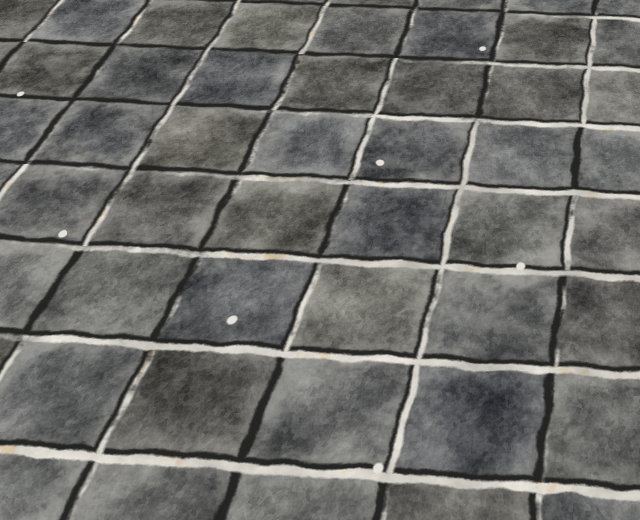
Give the GLSL for this texture, as a Shadertoy shader.

```glsl
#define CANVAS_SHAPE vec2(16.0 / 13.0, 1.0)
#define GAP_COLOR vec3(0.13, 0.13, 0.125)
#define MORTAR_COLOR vec3(0.90, 0.885, 0.85)
#define STONE_DARK vec3(0.325, 0.325, 0.325)
#define STONE_LIGHT vec3(0.445, 0.445, 0.425)
#define DUST_COLOR vec3(0.66, 0.655, 0.63)
#define GAP_HALF 0.032
#define MORTAR_HALF 0.036
#define WOBBLE 0.007
#define MOTTLE_AMOUNT 0.11
#define GRAIN_AMOUNT 0.13
#define SPECK_CHANCE 0.012

// Projects paving coordinates (one unit per tile) onto the canvas
const mat3 PAVING_TO_CANVAS = mat3(
    0.2736, -0.0204, -0.0092,
    0.1410,  0.2508,  0.1082,
    0.1843,  0.1266,  1.0);

float hash(vec2 p) {
    return fract(sin(dot(p, vec2(127.1, 311.7))) * 43758.5);
}

// Layered, warped sines, roughly -1 to 1
float mottle(vec2 p) {
    float sum = 0.0, amp = 0.65;
    for (int i = 0; i < 6; i++) {
        p = mat2(1.45, 1.1, -1.1, 1.45) * p + 1.7;
        vec2 wave = sin(p + 1.3 * sin(0.7 * p.yx + float(i)));
        sum += amp * wave.x * wave.y;
        amp *= 0.72;
    }
    return sum;
}

// Cellular noise: x = distance to the nearest point, y = its random value
vec2 cells(vec2 p) {
    vec2 cell = floor(p), nearest = vec2(9.0, 0.0);
    for (int y = -1; y <= 1; y++)
        for (int x = -1; x <= 1; x++) {
            vec2 id = cell + vec2(x, y);
            vec2 point = id + vec2(hash(id), hash(id + 37.0));
            float d = length(p - point);
            if (d < nearest.x) nearest = vec2(d, hash(id + 71.0));
        }
    return nearest;
}

// Soft-edged stripe of the given half width
float stripe(float d, float halfWidth, float blur) {
    return 1.0 - smoothstep(halfWidth - blur, halfWidth + blur, abs(d));
}

vec3 stoneColor(vec2 pos, vec2 id) {
    float cloud = mottle(pos * 1.7 + 9.0 * hash(id));
    float grain = cells(pos * vec2(30.0, 22.0)).y - 0.5;
    float fine = cells(pos * vec2(47.0, 36.0) + 5.0).x - 0.45;
    vec3 col = mix(STONE_DARK, STONE_LIGHT, hash(id + 3.0));
    col += MOTTLE_AMOUNT * cloud * vec3(1.0, 1.0, 0.96);
    col += GRAIN_AMOUNT * (0.6 * grain + 0.5 * fine);

    // Tint between cool and brownish stones
    col += (hash(id + 11.0) - 0.5) * vec3(0.025, 0.01, -0.025);

    // Pale dust creeping in from the rim
    vec2 fromCentre = abs(fract(pos) - 0.5) * 2.0;
    float rim = max(fromCentre.x, fromCentre.y) + 0.22 * cloud;
    float dust = smoothstep(0.5, 1.1, rim) * mix(0.25, 0.65, hash(id + 19.0));
    dust += 0.35 * smoothstep(0.45, 1.1, mottle(pos * 1.1 + 4.0));
    return mix(col, DUST_COLOR, clamp(dust, 0.0, 0.75));
}

void mainImage(out vec4 fragColor, in vec2 fragCoord) {
    // Canvas to paving plane
    vec2 canvas = fragCoord / iResolution.xy * CANVAS_SHAPE;
    vec3 plane = inverse(PAVING_TO_CANVAS) * vec3(canvas, 1.0);
    vec2 tile = plane.xy / plane.z;
    vec2 blur = fwidth(tile) * 0.9 + 0.006;
    vec2 pos = tile + WOBBLE * (sin(tile.yx * 5.3 + 1.0) + sin(tile.yx * 13.0 + tile));
    vec2 id = floor(pos), line = floor(pos + 0.5);
    vec2 d = pos - line;
    vec3 col = stoneColor(pos, id);

    // Dark gaps: cross joints cast their shadow above the mortar
    float ragged = 0.012 * mottle(pos * 5.0);
    float gapX = stripe(d.x, GAP_HALF + ragged, blur.x);
    float gapY = stripe(d.y - 0.028, GAP_HALF + ragged, blur.y);
    float grime = max(stripe(d.x, 0.03, 0.05), stripe(d.y - 0.03, 0.03, 0.05));
    col *= 1.0 - 0.22 * grime;
    col = mix(col, GAP_COLOR, 0.95 * max(gapX, gapY));

    // Mortar along the rows, fading towards the far left
    float patchy = mottle(pos * 2.3 + 20.0);
    float nearRight = tile.x - 0.8 * tile.y + 2.4;
    float fillY = clamp(0.55 + 0.5 * nearRight + 0.45 * patchy, 0.0, 1.0);
    float widthY = MORTAR_HALF * mix(0.4, 1.0, fillY) + ragged;
    float mortarY = fillY * stripe(d.y + 0.022, widthY, blur.y);

    // Mortar along the columns, thin and different in each segment
    float segment = hash(vec2(line.x, id.y) + 53.0);
    float fillX = smoothstep(0.25, 0.75, segment + 0.3 * patchy);
    float widthX = MORTAR_HALF * mix(0.35, 0.75, segment) + 0.6 * ragged;
    float mortarX = fillX * stripe(d.x - mix(0.045, 0.015, segment), widthX, blur.x);

    vec3 mortar = MORTAR_COLOR * (0.95 + 0.09 * patchy);
    mortar -= vec3(0.0, 0.06, 0.14) * smoothstep(0.6, 1.2, mottle(pos * 3.0));
    col = mix(col, mortar, 0.95 * max(mortarX, mortarY));

    // Scattered pale chips
    vec2 chip = cells(pos * vec2(6.0, 5.0) + 13.0);
    float isChip = step(1.0 - SPECK_CHANCE, chip.y);
    col = mix(col, MORTAR_COLOR, isChip * (1.0 - smoothstep(0.16, 0.28, chip.x + 2.0 * ragged)));

    fragColor = vec4(clamp(col, 0.0, 1.0), 1.0);
}
```
